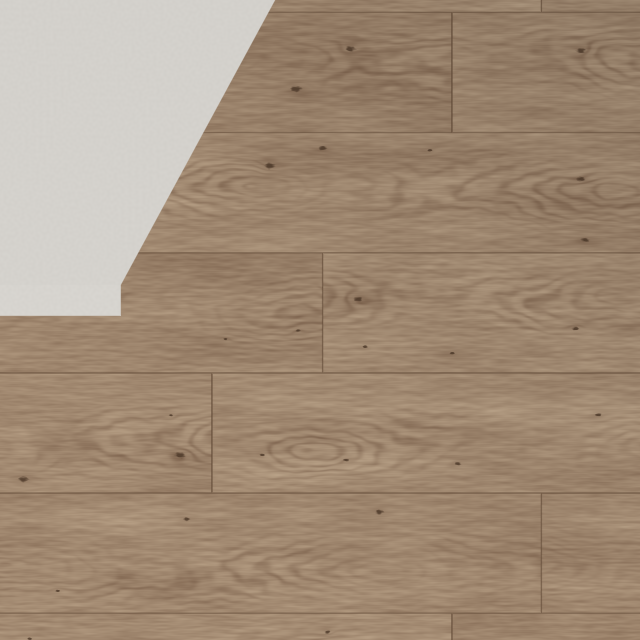
Write a three.js fragment shader that draws this texture.

```glsl
varying vec2 vUv;

const float ROW_HEIGHT = 0.1878;
const float FIRST_SEAM = 0.0417;
const float SEAM_HALF_WIDTH = 0.0007;
const float EDGE_SOFTNESS = 0.0012;
const float RING_SPACING = 0.0105;
const float RING_PERIOD = 0.58;
const float RING_STRENGTH = 0.42;
const float FIBRE_STRENGTH = 0.34;
const float KNOT_CHANCE = 0.42;
const vec2 KNOT_CELL = vec2(0.16, 0.0939);
const vec2 KNOT_RADIUS = vec2(0.0075, 0.0042);
const vec2 PANEL_CORNER = vec2(0.1888, 0.5547);
const vec2 PANEL_TOP = vec2(0.43, 1.0);
const float PANEL_BOTTOM = 0.5065;
const vec3 DARK_OAK = vec3(0.515, 0.415, 0.33);
const vec3 LIGHT_OAK = vec3(0.695, 0.605, 0.505);
const vec3 KNOT_BROWN = vec3(0.29, 0.215, 0.155);
const vec3 SEAM_BROWN = vec3(0.39, 0.30, 0.225);
const vec3 PANEL_WHITE = vec3(0.83, 0.82, 0.80);

float hash(vec2 p) {
  return fract(sin(dot(p, vec2(127.1, 311.7))) * 43758.55);
}

vec2 gradient(vec2 cell) {
  float angle = 6.28318 * hash(cell);
  return vec2(cos(angle), sin(angle));
}

float noise(vec2 p) {
  vec2 i = floor(p);
  vec2 f = fract(p);
  vec2 u = f * f * f * (f * (f * 6.0 - 15.0) + 10.0);
  vec2 e = vec2(1.0, 0.0);
  float low = mix(dot(gradient(i), f), dot(gradient(i + e), f - e), u.x);
  float high = mix(dot(gradient(i + e.yx), f - e.yx), dot(gradient(i + 1.0), f - 1.0), u.x);
  return mix(low, high, u.y);
}

// Staggered end joints, repeating every five rows
float jointAt(float row) {
  float k = mod(row, 5.0);
  if (k < 0.5) return 0.846;
  if (k < 1.5) return 0.331;
  if (k < 2.5) return 0.504;
  if (k < 3.5) return 0.150;
  return 0.706;
}

// x: dark core, y: soft halo that bends the grain
vec2 knots(vec2 p, float seed) {
  vec2 cell = floor(p / KNOT_CELL);
  vec2 id = cell + seed * 17.0;
  vec2 center = (cell + 0.2 + 0.6 * vec2(hash(id), hash(id + 5.3))) * KNOT_CELL;
  float present = step(hash(id + 9.1), KNOT_CHANCE);
  float size = mix(0.45, 1.15, hash(id + 2.7));
  vec2 d = (p - center) / (KNOT_RADIUS * size);
  float core = smoothstep(1.2, 0.35, length(d) + 0.5 * noise(p * vec2(150.0, 300.0)));
  return present * vec2(core, size * exp(-0.16 * dot(d, d)));
}

vec3 oak(vec2 p, float seed) {
  vec2 knot = knots(p, seed);
  vec2 q = p + seed * vec2(31.0, 57.0);

  // Arched growth rings around a wavering heart line
  float heart = ROW_HEIGHT * mix(0.36, 0.64, hash(vec2(seed, 4.2)));
  float across = p.y - heart + 0.018 * noise(q * vec2(3.0, 1.0));
  float along = 0.055 * sin(3.14159 * p.x / RING_PERIOD);
  float field = length(vec2(across, along));
  field += 0.013 * noise(q * vec2(9.0, 22.0)) + 0.004 * noise(q * vec2(35.0, 60.0));
  field += 0.008 * knot.y;
  float ring = pow(0.5 + 0.5 * sin(6.28318 * field / RING_SPACING), 2.0);
  float patches = smoothstep(-0.25, 0.3, noise(q * vec2(4.0, 7.0)));
  float ringMask = smoothstep(0.085, 0.015, abs(across)) * mix(0.25, 1.0, patches);

  // Broad streaks and fine fibres
  float streaks = 0.30 * noise(q * vec2(2.0, 24.0)) + 0.22 * noise(q * vec2(5.0, 11.0));
  float fibres = noise(q * vec2(14.0, 190.0)) + 0.7 * noise(q * vec2(45.0, 330.0));

  float tone = 0.56 + 0.22 * (hash(vec2(seed, 8.6)) - 0.5);
  tone += streaks + FIBRE_STRENGTH * fibres;
  tone -= RING_STRENGTH * ringMask * (ring - 0.2) + 0.22 * knot.y;
  vec3 color = mix(DARK_OAK, LIGHT_OAK, tone);
  return mix(color, KNOT_BROWN, 0.82 * knot.x);
}

float seamLine(float distanceToSeam) {
  return 1.0 - smoothstep(SEAM_HALF_WIDTH, SEAM_HALF_WIDTH + EDGE_SOFTNESS, distanceToSeam);
}

void main() {
  // Plank layout
  float rowPosition = (vUv.y - FIRST_SEAM) / ROW_HEIGHT;
  float row = floor(rowPosition);
  float rowY = fract(rowPosition) * ROW_HEIGHT;
  float joint = jointAt(row);
  float seed = hash(vec2(row + 11.0, 3.0 + step(joint, vUv.x)));
  vec3 color = oak(vec2(vUv.x + seed * 2.0, rowY), seed);

  // Seams and room light
  float rowSeam = seamLine(min(rowY, ROW_HEIGHT - rowY));
  float endSeam = seamLine(abs(vUv.x - joint));
  color = mix(color, SEAM_BROWN, max(0.5 * rowSeam, 0.65 * endSeam));
  color *= 1.03 - 0.12 * vUv.x * vUv.y;

  // Pale panel with a slanted side and a short upright foot
  vec2 slope = normalize(PANEL_TOP - PANEL_CORNER);
  float slant = dot(vUv - PANEL_CORNER, vec2(slope.y, -slope.x));
  float panel = max(min(slant, vUv.x - PANEL_CORNER.x), PANEL_BOTTOM - vUv.y);
  vec3 panelColor = PANEL_WHITE + 0.012 * noise(vUv * 180.0) + 0.012 * (0.75 - vUv.y);
  panelColor += 0.008 * smoothstep(EDGE_SOFTNESS, -EDGE_SOFTNESS, vUv.y - PANEL_CORNER.y);
  color = mix(panelColor, color, smoothstep(-EDGE_SOFTNESS, EDGE_SOFTNESS, panel));

  gl_FragColor = vec4(color, 1.0);
}
```
